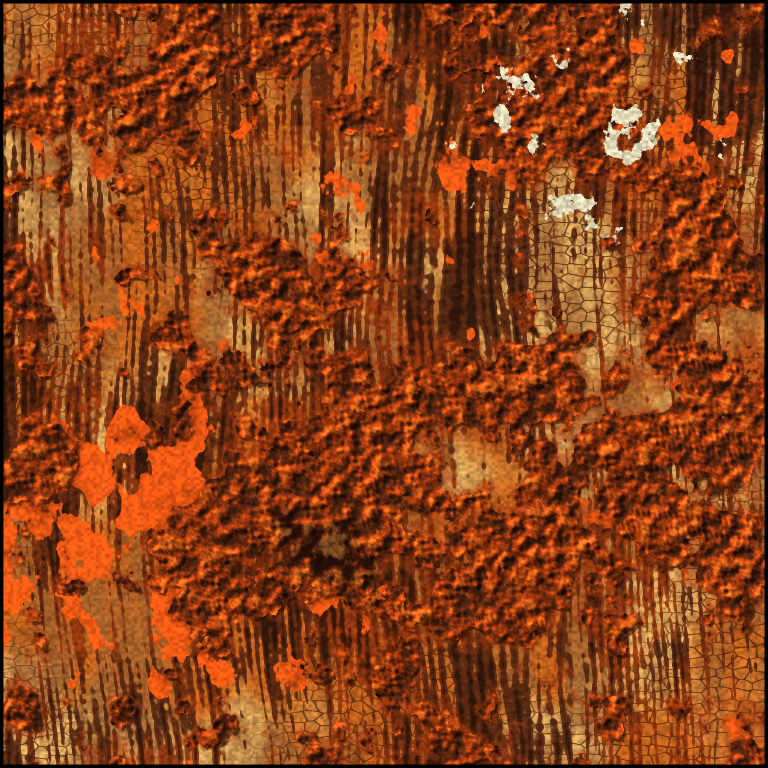
Write a WebGL 2 fragment shader that draws this texture.

```glsl
#version 300 es
precision highp float;
// Weathered iron plate: ochre paint scraped into dark upright streaks and
// fine cracks, eaten by grainy rust patches, with orange flakes, pale chips
// and a dark pit. Layers of value noise are thresholded and lit from upper left.

#define STREAKS 78.0        // streaks across the canvas
#define STREAK_BEND 0.075   // sideways wander of the streaks
#define WEAR 0.50           // higher leaves less paint
#define RUST_LEVEL 0.595    // lower spreads the rust
#define RUST_GRAIN 75.0     // rust grains across the canvas
#define RELIEF 2.6          // strength of the rust lighting
#define CRACKS 46.0         // crack cells across the canvas
#define PATCHES 7           // large rust patches
#define PATCH_RADIUS 0.19
#define FRAME 0.005         // width of the dark border

uniform vec2 u_resolution;
out vec4 fragColor;

const vec3 SOOT = vec3(0.11, 0.04, 0.02);
const vec3 UMBER = vec3(0.33, 0.14, 0.06);
const vec3 RUST = vec3(0.57, 0.20, 0.05);
const vec3 AMBER = vec3(0.77, 0.39, 0.11);
const vec3 TAN = vec3(0.60, 0.37, 0.18);
const vec3 CREAM = vec3(0.84, 0.64, 0.35);
const vec3 FLAKE = vec3(0.98, 0.36, 0.08);
const vec3 CHALK = vec3(0.88, 0.85, 0.72);

float hash(vec2 p) {
    return fract(sin(dot(p, vec2(127.1, 311.7))) * 43758.5453);
}

float noise(vec2 p) {
    vec2 i = floor(p), f = fract(p);
    f = f * f * (3.0 - 2.0 * f);
    return mix(mix(hash(i), hash(i + vec2(1, 0)), f.x),
               mix(hash(i + vec2(0, 1)), hash(i + vec2(1, 1)), f.x), f.y);
}

float fbm(vec2 p) {
    float sum = 0.0, amp = 0.516;
    for (int i = 0; i < 5; i++) {
        sum += amp * noise(p);
        p = mat2(1.6, 1.2, -1.2, 1.6) * p + 17.3;
        amp *= 0.5;
    }
    return sum;
}

vec2 patchCenter(int i) {
    return fract(vec2(0.43, 0.28) + float(i) * vec2(0.32, 0.56));
}

// Rust cover: shrinking round patches, ragged drifts and small spots
float rustField(vec2 p) {
    float discs = 0.0;
    for (int i = 0; i < PATCHES; i++) {
        float radius = PATCH_RADIUS / (1.0 + 0.4 * float(i));
        discs = max(discs, 1.0 - length(p - patchCenter(i)) / radius);
    }
    float drifts = fbm(p * 8.0 + 3.0) + 0.35 * (fbm(p * 34.0) - 0.5);
    return max(drifts + 0.38 * discs, fbm(p * 25.0 + 9.0) - 0.09);
}

// Distance to the cell borders of a jittered grid
float crackDistance(vec2 p) {
    vec2 cell = floor(p);
    float near = 9.0, next = 9.0;
    for (int y = -1; y <= 1; y++)
    for (int x = -1; x <= 1; x++) {
        vec2 c = cell + vec2(x, y);
        vec2 seed = c + 0.15 + 0.7 * vec2(hash(c), hash(c + 57.0));
        float d = length(seed - p);
        next = min(next, max(near, d));
        near = min(near, d);
    }
    return next - near;
}

// Upright scratches: bent, long in y, broken by fine grit
float streakField(vec2 p) {
    p.x += STREAK_BEND * (noise(p * vec2(4.0, 3.0)) - 0.5) * (1.5 - p.y);
    float ridge = 0.5 + 0.5 * sin(6.2832 * (STREAKS * p.x + noise(p * vec2(30.0, 9.0))));
    float coarse = noise(p * vec2(STREAKS, 7.0));
    float fine = noise(p * vec2(STREAKS * 2.3, 24.0));
    return 0.2 * ridge + 0.4 * coarse + 0.22 * fine + 0.18 * noise(p * 150.0);
}

vec3 paintLayer(vec2 p) {
    vec3 paint = mix(AMBER, CREAM, smoothstep(0.38, 0.60, fbm(p * vec2(7.0, 5.0) + 21.0)));
    paint = mix(paint, TAN, 0.7 * smoothstep(0.45, 0.65, fbm(p * vec2(28.0, 9.0) + 5.0)));
    float cracked = smoothstep(0.3, 0.6, noise(p * 4.0 + 2.0) + 0.35 * (p.x + p.y - 1.0));
    float line = 1.0 - smoothstep(0.02, 0.16, crackDistance(p * CRACKS * vec2(1.0, 1.5)));
    paint = mix(paint, UMBER, 0.75 * cracked * line);
    float bare = streakField(p) - WEAR + 0.75 * (fbm(p * 5.0 + 13.0) - 0.5)
               + 0.13 * (0.5 - p.x);
    vec3 metal = mix(UMBER, RUST, smoothstep(0.45, 0.7, fbm(p * 11.0 + 31.0)));
    metal = mix(metal, SOOT, 0.8 * smoothstep(0.12, 0.3, bare));
    return mix(paint, metal, 0.92 * smoothstep(-0.03, 0.06, bare));
}

vec3 rustLayer(vec2 p) {
    vec2 toLight = vec2(-0.004, 0.004);
    float grain = fbm(p * RUST_GRAIN);
    float slope = grain - fbm((p + toLight) * RUST_GRAIN);
    vec3 rust = mix(UMBER, RUST, smoothstep(0.32, 0.56, grain));
    rust = mix(rust, AMBER, 0.6 * smoothstep(0.55, 0.75, grain));
    rust *= clamp(1.0 + RELIEF * slope, 0.35, 1.6);
    float pit = length((p - patchCenter(0)) * vec2(1.0, 1.3)) + 0.13 * (fbm(p * 24.0) - 0.5);
    vec3 scale = mix(SOOT, TAN * 0.75, smoothstep(0.42, 0.7, grain));
    return mix(rust, scale, 0.85 * (1.0 - smoothstep(0.045, 0.085, pit)));
}

void main() {
    vec2 uv = gl_FragCoord.xy / u_resolution;
    vec3 color = paintLayer(uv);

    // Orange flakes gather at the lower left
    float flakes = fbm(uv * vec2(24.0, 18.0) + 41.0)
                 + 0.24 * exp(-18.0 * dot(uv - vec2(0.14, 0.33), uv - vec2(0.14, 0.33)));
    color = mix(color, FLAKE, 0.95 * smoothstep(0.70, 0.73, flakes));

    // Rust with a stained rim and a cast shadow
    float field = rustField(uv);
    float shadow = smoothstep(0.0, 0.05, rustField(uv + vec2(-0.004, 0.005)) - RUST_LEVEL);
    color = mix(color, RUST * 1.1, 0.55 * smoothstep(-0.10, 0.0, field - RUST_LEVEL));
    color *= 1.0 - 0.5 * shadow;
    color = mix(color, rustLayer(uv), smoothstep(-0.008, 0.015, field - RUST_LEVEL));

    // Pale chips inside the upper patch
    float chips = fbm(uv * 26.0 + 63.0) + 0.3 * (fbm(uv * 110.0) - 0.5)
                - 1.1 * length(uv - patchCenter(1));
    color = mix(color, CHALK, smoothstep(0.56, 0.60, chips));

    // Surface grit and dark border
    color *= 0.82 + 0.36 * noise(uv * 260.0);
    vec2 edge = min(uv, 1.0 - uv);
    color *= smoothstep(FRAME * 0.6, FRAME * 1.2, min(edge.x, edge.y));
    fragColor = vec4(color, 1.0);
}
```
